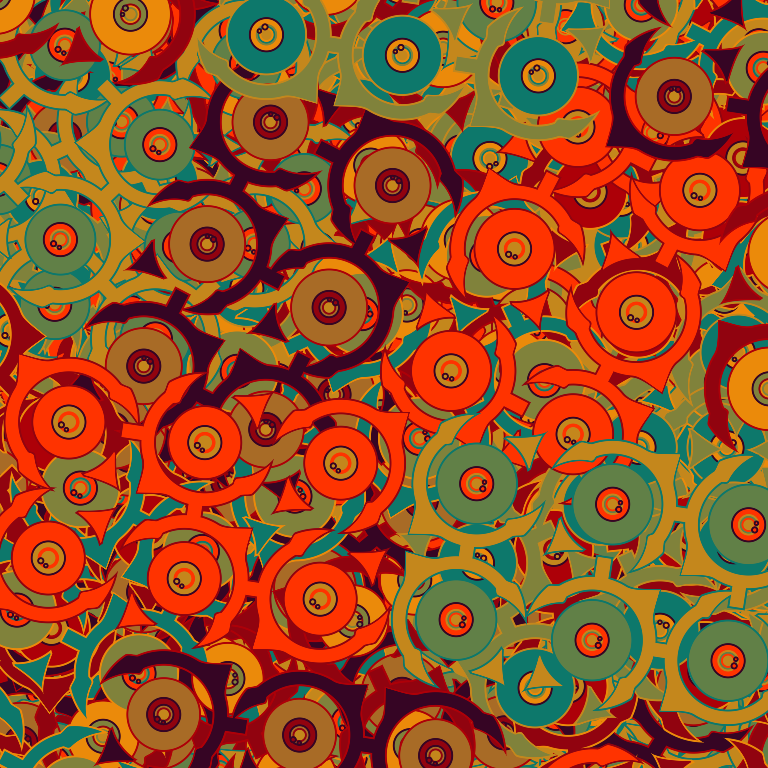
Give the GLSL for this pattern, as a WebGL 2 fragment shader.

```glsl
#version 300 es
precision highp float;
// Piled-up clusters of thorny open rings joined by bars, each ring holding an eye-like disc.
// Every layer is a turned square lattice split into 3 x 2 blocks, some left empty;
// layers are composited from the front until the pixel is opaque.
uniform vec2 u_resolution;
out vec4 fragColor;

const float SPACING = 0.179;   // lattice step in canvas units
const float OUTLINE = 0.014;   // in lattice units, like all shape sizes
const float PRESENCE = 0.52;   // share of blocks that are filled
const int LAYERS = 14;

const vec3 OCHRE = vec3(0.77, 0.53, 0.11);
const vec3 ORANGE = vec3(0.92, 0.54, 0.04);
const vec3 TAN = vec3(0.66, 0.42, 0.15);
const vec3 CRIMSON = vec3(0.57, 0.01, 0.06);
const vec3 RED = vec3(0.68, 0.00, 0.03);
const vec3 VERMILION = vec3(1.00, 0.20, 0.00);
const vec3 TEAL = vec3(0.05, 0.47, 0.42);
const vec3 OLIVE = vec3(0.50, 0.51, 0.23);
const vec3 GREEN = vec3(0.38, 0.50, 0.28);
const vec3 PURPLE = vec3(0.21, 0.02, 0.14);

struct Scheme { vec3 frame, disc, core, edge; };
const Scheme SCHEMES[8] = Scheme[8](
    Scheme(VERMILION, OCHRE, VERMILION, CRIMSON),
    Scheme(TEAL, OLIVE, VERMILION, ORANGE),
    Scheme(CRIMSON, ORANGE, OLIVE, RED),
    Scheme(OCHRE, GREEN, VERMILION, TEAL),
    Scheme(PURPLE, TAN, CRIMSON, RED),
    Scheme(CRIMSON, RED, OCHRE, ORANGE),
    Scheme(VERMILION, VERMILION, OCHRE, CRIMSON),
    Scheme(OLIVE, TEAL, ORANGE, OCHRE));

float hash(vec3 p) {
    p = fract(p * vec3(0.1031, 0.1030, 0.0973));
    p += dot(p, p.zyx + 31.32);
    return fract((p.x + p.y) * p.z);
}

mat2 rotation(float angle) {
    float c = cos(angle), s = sin(angle);
    return mat2(c, s, -s, c);
}

// Premultiplied compositing
vec4 over(vec4 top, vec4 bottom) { return top + bottom * (1.0 - top.a); }

vec4 outlined(vec3 fill, vec3 edge, float d, float px) {
    float rim = smoothstep(-0.5 * px, 0.5 * px, d + OUTLINE);
    float alpha = 1.0 - smoothstep(-0.5 * px, 0.5 * px, d);
    return vec4(mix(fill, edge, rim), 1.0) * alpha;
}

// Bricked 3 x 2 blocks of lattice nodes
vec2 blockOf(vec2 node) {
    float row = floor(node.y / 2.0);
    return vec2(floor((node.x + row) / 3.0), row);
}

float barDistance(vec2 p) {
    vec2 d = abs(p - vec2(0.5, 0.0)) - vec2(0.12, 0.064);
    return max(d.x, d.y);
}

// Open ring facing (1,1), with a thorn, flared tips and an arrowhead in its gap
float ringDistance(vec2 p, float tip) {
    float r = length(p);
    float along = (p.x + p.y) * 0.7071;
    float side = abs(p.x - p.y) * 0.7071;
    float a = atan(side, along);
    float taper = clamp((tip - a) / 0.7, 0.0, 1.0);
    float flare = smoothstep(tip - 0.75, tip - 0.58, a);
    float thorn = 0.15 * pow(max(0.0, 1.0 - a / 0.38), 2.0);
    float radius = 0.415 + 0.10 * flare * (1.0 - taper) + 0.5 * thorn;
    float width = (0.06 + 0.045 * flare) * taper + 0.5 * thorn;
    float arc = max(abs(r - radius) - width, (a - tip) * r);

    float t = clamp((0.64 + along) / 0.26, 0.0, 1.0);
    float arrow = max(side - 0.15 * pow(t, 1.4), -along - 0.64);
    arrow = max(arrow, max(0.38 - r, along));
    return min(arc, arrow);
}

float frameDistance(vec2 q, vec2 node, float layer) {
    float quarter = floor(4.0 * hash(vec3(node, layer + 7.0)));
    vec2 u = round(vec2(cos(quarter * 1.5708), sin(quarter * 1.5708)));
    vec2 v = vec2(-u.y, u.x);
    vec2 p = vec2(dot(q, u), dot(q, v));
    float d = ringDistance(p, mix(2.0, 2.5, hash(vec3(node, layer + 19.0))));
    vec2 block = blockOf(node);
    if (blockOf(node + u) == block) d = min(d, barDistance(p));
    if (blockOf(node + v) == block) d = min(d, barDistance(p.yx));
    return d;
}

// Concentric disc with two small off-centre beads
vec4 eye(vec2 q, Scheme s, float size, float px) {
    float r = length(q);
    vec4 c = outlined(s.disc, s.edge, r - size, px);
    c = over(outlined(s.core, PURPLE, r - 0.128, px), c);
    c = over(outlined(s.disc, s.frame, r - 0.078, px), c);
    c = over(outlined(OCHRE, s.core, r - 0.052, px), c);
    for (float i = 0.0; i < 2.0; i++) {
        vec2 bead = 0.058 * vec2(cos(i * 0.9), sin(i * 0.9));
        c = over(outlined(s.core, PURPLE, length(q - bead) - 0.026 + 0.006 * i, px), c);
    }
    return c;
}

Scheme schemeOf(vec2 block, float layer) {
    return SCHEMES[int(mod(layer * 3.0 + block.x * 5.0 + block.y * 2.0, 8.0))];
}

bool isFilled(vec2 block, float layer) { return hash(vec3(block, layer)) < PRESENCE; }

vec4 clusterLayer(vec2 p, float layer, float px) {
    vec2 cell = floor(p);
    float nearest = 1.0;
    vec2 owner = blockOf(cell);
    vec4 c = vec4(0.0);
    if (isFilled(owner, layer)) {
        float size = mix(0.26, 0.31, hash(vec3(owner, layer + 3.0)));
        vec2 q = rotation(6.283 * hash(vec3(owner, layer + 5.0))) * (p - cell - 0.5);
        c = eye(q, schemeOf(owner, layer), size, px);
    }
    for (int y = -1; y <= 1; y++)
    for (int x = -1; x <= 1; x++) {
        vec2 node = cell + vec2(x, y);
        vec2 q = p - node - 0.5;
        vec2 block = blockOf(node);
        if (dot(q, q) > 0.5 || !isFilled(block, layer)) continue;
        float d = frameDistance(q, node, layer);
        if (d < nearest) { nearest = d; owner = block; }
    }
    Scheme s = schemeOf(owner, layer);
    return over(outlined(s.frame, s.edge, nearest, px), c);
}

void main() {
    float extent = min(u_resolution.x, u_resolution.y);
    vec2 uv = gl_FragCoord.xy / extent;
    float px = 1.0 / (extent * SPACING);
    vec4 canvas = vec4(0.0);
    for (int i = 0; i < LAYERS && canvas.a < 0.99; i++) {
        float layer = float(i);
        vec2 shift = 40.0 * vec2(hash(vec3(layer, 2.0, 9.0)), hash(vec3(layer, 8.0, 4.0)));
        vec2 p = rotation(layer * 1.9 + 0.15) * uv / SPACING + shift;
        canvas = over(canvas, clusterLayer(p, layer, px));
    }
    fragColor = vec4(over(canvas, vec4(OCHRE, 1.0)).rgb, 1.0);
}
```
